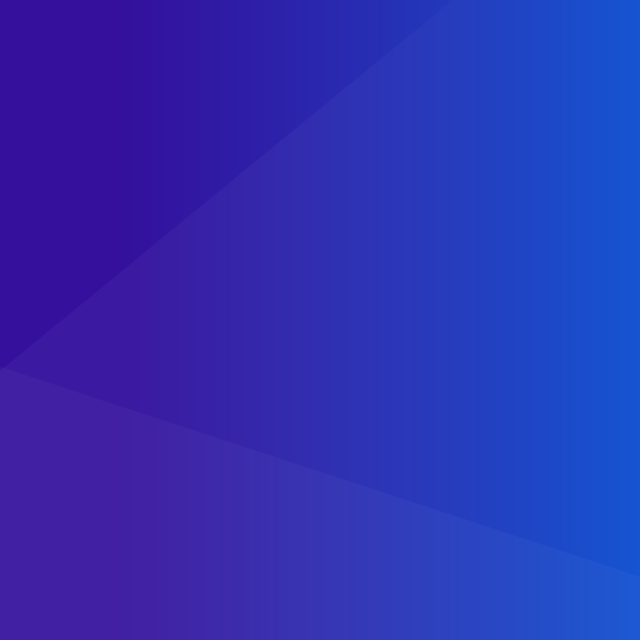
Write a Shadertoy shader that draws this background.

```glsl
// Violet-to-blue horizontal gradient crossed by two faint translucent facets.
#define VIOLET vec3(0.204, 0.063, 0.612)
#define BLUE vec3(0.086, 0.330, 0.820)
#define RAMP_START 0.18
#define RAMP_CURVE 1.15
#define UPPER_EDGE vec4(0.0, 0.4206, 0.707, 1.0)
#define LOWER_EDGE vec4(0.0, 0.427, 1.0, 0.099)
#define UPPER_VEIL 0.036
#define LOWER_VEIL 0.032

// Coverage of the half plane to the right of the line from edge.xy to edge.zw.
float rightOf(vec2 p, vec4 edge, float pixel) {
    vec2 dir = normalize(edge.zw - edge.xy);
    float dist = dot(p - edge.xy, vec2(dir.y, -dir.x));
    return smoothstep(-0.75 * pixel, 0.75 * pixel, dist);
}

void mainImage(out vec4 fragColor, in vec2 fragCoord) {
    vec2 uv = fragCoord / iResolution.xy;
    float pixel = 1.0 / min(iResolution.x, iResolution.y);

    // Base ramp, with a flat violet band on the left
    float ramp = clamp((uv.x - RAMP_START) / (1.0 - RAMP_START), 0.0, 1.0);
    vec3 color = mix(VIOLET, BLUE, pow(ramp, RAMP_CURVE));

    // Broad facet, fading out towards the right
    float fade = 1.0 - smoothstep(0.4, 1.0, uv.x);
    color = mix(color, vec3(1.0), UPPER_VEIL * fade * rightOf(uv, UPPER_EDGE, pixel));

    // Lower facet, an even veil
    color = mix(color, vec3(1.0), LOWER_VEIL * rightOf(uv, LOWER_EDGE, pixel));

    fragColor = vec4(color, 1.0);
}
```
